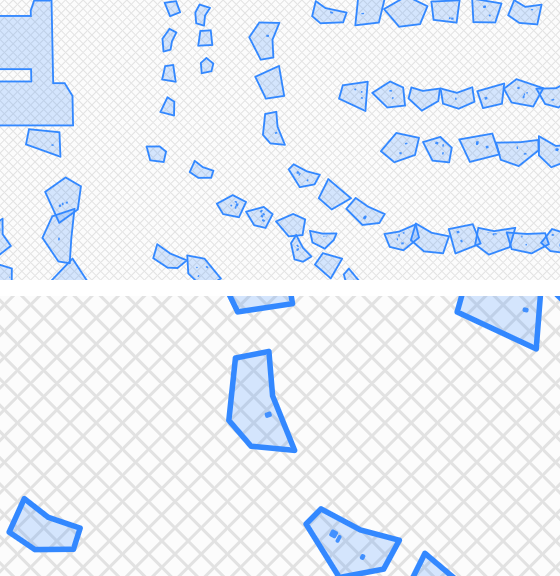
Top: the whole. Bottom: its middle third, enlarged.
Write a Shadertoy shader that draws this texture map.

```glsl
const vec3 BLUE = vec3(0.2, 0.533, 1.0);

vec2 hash2(vec2 p) {
    vec3 q = fract(p.xyx * vec3(0.1031, 0.1030, 0.0973));
    q += dot(q, q.yzx + 33.33);
    return fract((q.xx + q.yz) * q.zy);
}

float box(vec2 p, vec2 low, vec2 high) {
    vec2 q = abs(p - 0.5 * (low + high)) - 0.5 * (high - low);
    return length(max(q, 0.0)) + min(max(q.x, q.y), 0.0);
}

float coverage(float d) {
    return clamp(0.5 - d * iResolution.y, 0.0, 1.0);
}

// Jittered corner of an outline; many-sided ones get a notch at corner 1
vec2 corner(float i, float sides, float size, vec2 key) {
    vec2 h = hash2(key + 11.0 * (i + 1.0));
    float angle = 6.2832 * (i + 0.5 + 0.5 * (h.x - 0.5)) / sides;
    float radius = size * mix(0.82, 1.15, h.y);
    if (sides > 5.5 && i == 1.0) radius *= 0.3;
    return radius * vec2(1.15, 0.87) * vec2(cos(angle), sin(angle));
}

// Signed distance to the irregular outline
float outline(vec2 p, float size, vec2 key) {
    float sides = 4.0 + floor(3.0 * hash2(key).x);
    float d = 1e3, side = 1.0;
    vec2 a = corner(sides - 1.0, sides, size, key);
    for (float i = 0.0; i < sides; i++) {
        vec2 b = corner(i, sides, size, key);
        vec2 e = a - b, w = p - b;
        d = min(d, length(w - e * clamp(dot(w, e) / dot(e, e), 0.0, 1.0)));
        bvec3 c = bvec3(p.y >= b.y, p.y < a.y, e.x * w.y > e.y * w.x);
        if (all(c) || all(not(c))) side = -side;
        a = b;
    }
    return side * d;
}

// Translucent fill with a solid border
void paint(inout vec3 col, float d) {
    col = mix(col, BLUE, 0.2 * coverage(d));
    col = mix(col, BLUE, coverage(abs(d) - 0.0033));
}

// Buildings set along a street, each turned a little
void street(inout vec3 col, vec2 p, vec2 start, vec2 stride, float count, float size) {
    for (float i = 0.0; i < count; i++) {
        vec2 key = start * 91.0 + i * 7.3;
        vec2 h = hash2(key + 3.0);
        vec2 q = p - start - stride * i - (h - 0.5) * 0.25 * size;
        if (dot(q, q) > 2.5 * size * size) continue;
        float turn = atan(stride.y, stride.x) + 0.6 * (h.x - 0.5);
        q = mat2(cos(turn), -sin(turn), sin(turn), cos(turn)) * q;
        float s = size * mix(0.85, 1.1, h.y);
        float d = outline(q, s, key);
        paint(col, d);

        // Small courtyards inside the larger buildings
        if (size < 0.045) continue;
        float yards = floor(5.0 * hash2(key + 5.0).y);
        for (float j = 0.0; j < yards; j++) {
            vec2 r = hash2(key + 200.0 + 9.0 * j);
            vec2 extent = 0.003 * hash2(key + 300.0 + 9.0 * j);
            vec2 o = abs(q - (r - 0.5) * 0.85 * s) - extent;
            float yard = length(max(o, 0.0)) - 0.0022;
            col = mix(col, BLUE, 0.9 * coverage(max(yard, d + 0.008)));
        }
    }
}

// Large block with a tower, a cut corner and a slot
float block(vec2 p) {
    p.x += 0.02 * (p.y - 0.7);
    float base = box(p, vec2(-0.2, 0.552), vec2(0.258, 0.703));
    base = max(base, dot(p - vec2(0.247, 0.676), vec2(0.86, 0.51)));
    float hall = box(p, vec2(-0.2, 0.57), vec2(0.19, 0.943));
    float tower = box(p, vec2(0.115, 0.57), vec2(0.19, 0.998));
    tower = max(tower, dot(p - vec2(0.108, 0.943), vec2(-0.94, 0.34)));
    float slot = box(p, vec2(-0.2, 0.709), vec2(0.112, 0.753));
    return max(min(base, min(hall, tower)), -slot);
}

void mainImage(out vec4 fragColor, in vec2 fragCoord) {
    vec2 p = fragCoord / iResolution.y;

    // Diagonal cross-hatching
    vec2 hatch = abs(fract(vec2(p.x + p.y, p.x - p.y) * 32.0) - 0.5) / 45.25;
    float lines = max(coverage(hatch.x - 0.0018), coverage(hatch.y - 0.0018));
    vec3 col = vec3(mix(0.99, 0.885, lines));

    // West side
    paint(col, block(p));
    street(col, p, vec2(0.165, 0.495), vec2(0.2, -0.02), 1.0, 0.075);
    street(col, p, vec2(0.228, 0.305), vec2(0.01, -0.165), 3.0, 0.085);
    street(col, p, vec2(-0.01, 0.16), vec2(0.03, -0.16), 2.0, 0.065);

    // Small houses and the central column
    street(col, p, vec2(0.61, 0.975), vec2(-0.002, -0.12), 4.0, 0.036);
    street(col, p, vec2(0.728, 0.945), vec2(0.005, -0.09), 3.0, 0.031);
    street(col, p, vec2(0.955, 0.85), vec2(0.008, -0.15), 3.0, 0.067);
    street(col, p, vec2(0.56, 0.453), vec2(0.16, -0.057), 2.0, 0.042);
    street(col, p, vec2(0.605, 0.09), vec2(0.12, -0.06), 2.0, 0.058);
    street(col, p, vec2(0.83, 0.26), vec2(0.105, -0.035), 4.0, 0.046);
    street(col, p, vec2(1.08, 0.11), vec2(0.1, -0.06), 3.0, 0.048);

    // East streets
    street(col, p, vec2(1.17, 0.965), vec2(0.142, 0.0), 6.0, 0.068);
    street(col, p, vec2(1.28, 0.66), vec2(0.118, 0.001), 7.0, 0.062);
    street(col, p, vec2(1.43, 0.48), vec2(0.14, -0.005), 5.0, 0.064);
    street(col, p, vec2(1.085, 0.385), vec2(0.112, -0.072), 3.0, 0.062);
    street(col, p, vec2(1.43, 0.155), vec2(0.113, -0.002), 6.0, 0.064);

    fragColor = vec4(col, 1.0);
}
```
